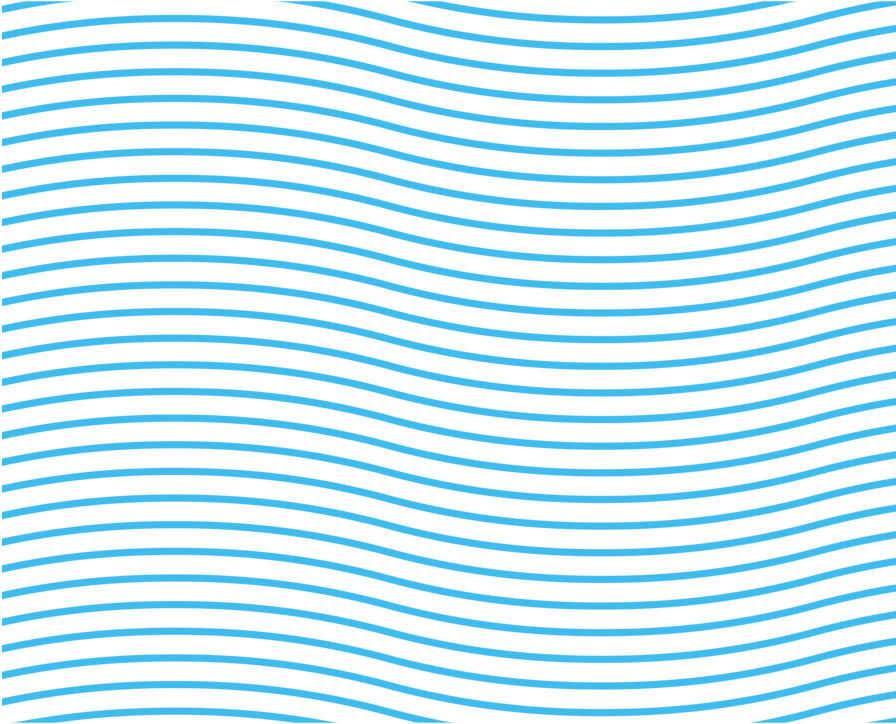
Reproduce this pattern procedurally as a WebGL 2 fragment shader.

```glsl
#version 300 es
precision highp float;
// Stacked blue wavy stripes of even spacing on a white ground.

uniform vec2 u_resolution;
out vec4 fragColor;

// Lengths are fractions of the canvas height.
const vec3 WHITE = vec3(1.0);
const vec3 SKY_BLUE = vec3(0.25, 0.735, 0.93);
const float SPACING = 0.0368;
const float LINE_WIDTH = 0.0099;
const float FIRST_LINE = -0.0201;
const float CREST_X = 0.2415;
const float WAVELENGTH = 1.179;
const float AMPLITUDE = 0.0378;
const float ARCH_POWER = 2.1;
const vec2 INSET = vec2(0.0026, 0.0018);

// Alternating upward and downward arches, joined at their steepest points.
float archWave(float x, float crestX, float wavelength, float amplitude) {
    float halves = 2.0 * fract((x - crestX) / wavelength + 0.25);
    float across = 2.0 * fract(halves) - 1.0;
    float arch = 1.0 - pow(abs(across), ARCH_POWER);
    return amplitude * (halves < 1.0 ? arch : -arch);
}

// Distance to the nearest of evenly spaced levels.
float levelDistance(float y, float spacing) {
    return abs(fract(y / spacing + 0.5) - 0.5) * spacing;
}

// Antialiased coverage of a line.
float strokeMask(float dist, float width, float softness) {
    return 1.0 - smoothstep(-softness, softness, dist - 0.5 * width);
}

// Antialiased coverage of a box from the origin to size, shrunk by an inset.
float insetMask(vec2 p, vec2 size, vec2 inset, float softness) {
    vec2 edge = min(p, size - p) - inset;
    vec2 cover = smoothstep(-softness, softness, edge);
    return cover.x * cover.y;
}

void main() {
    vec2 p = gl_FragCoord.xy / u_resolution.y;
    vec2 size = u_resolution / u_resolution.y;
    float pixel = 1.0 / u_resolution.y;

    // Local slope keeps the stroke width constant along the wave.
    float stepX = 0.002;
    float height = archWave(p.x, CREST_X, WAVELENGTH, AMPLITUDE);
    float ahead = archWave(p.x + stepX, CREST_X, WAVELENGTH, AMPLITUDE);
    float behind = archWave(p.x - stepX, CREST_X, WAVELENGTH, AMPLITUDE);
    float slope = (ahead - behind) / (2.0 * stepX);

    float dist = levelDistance(p.y - height - FIRST_LINE, SPACING);
    dist /= sqrt(1.0 + slope * slope);

    // Stripes end just short of the left, top and bottom borders.
    float ink = strokeMask(dist, LINE_WIDTH, 0.85 * pixel);
    ink *= insetMask(p, size + vec2(INSET.x + pixel, 0.0), INSET, 0.6 * pixel);

    fragColor = vec4(mix(WHITE, SKY_BLUE, ink), 1.0);
}
```
